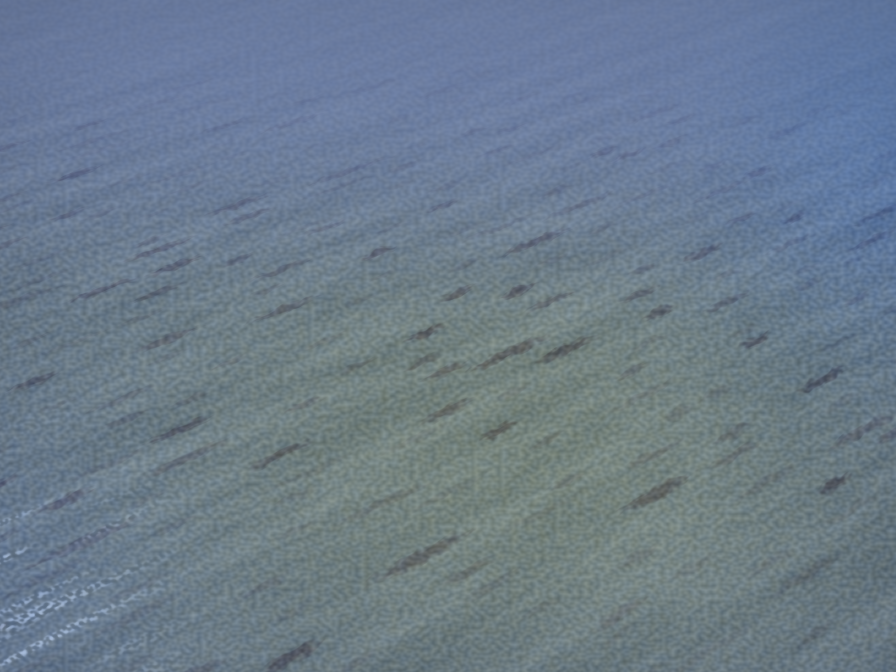
Write a Shadertoy shader that draws this texture.

```glsl
// Tilted beech board in cool light: short dark flecks along the grain, fading into soft blue distance.
#define HORIZON 2.0              // height of the vanishing line, in canvas heights
#define GRAIN_ANGLE 0.276        // direction of the grain on the board
#define FLECK_CELL vec2(0.105, 0.0165)
#define FLECK_SIZE vec2(0.025, 0.0023)
#define FLECK_DEPTH 0.95
#define STREAK_DEPTH 0.055
#define SPECKLE_DEPTH 0.095
#define SPECKLE_SCALE 145.0
#define GLINT_DEPTH 0.22

const vec3 WARM_WOOD = vec3(0.460, 0.515, 0.490);
const vec3 COOL_WOOD = vec3(0.410, 0.480, 0.555);
const vec3 HAZE_BLUE = vec3(0.432, 0.502, 0.650);
const vec3 DEEP_BLUE = vec3(0.360, 0.490, 0.690);
const vec3 FLECK_STAIN = vec3(0.105, 0.150, 0.135);

vec2 hash2(vec2 p) {
    vec3 h = fract(p.xyx * vec3(0.1031, 0.1030, 0.0973));
    h += dot(h, h.yzx + 33.33);
    return fract((h.xx + h.yz) * h.zy);
}

float cornerSlope(vec2 cell, vec2 offset) {
    float a = 6.2832 * hash2(cell).x;
    return dot(vec2(cos(a), sin(a)), offset);
}

float gradientNoise(vec2 p) {
    vec2 i = floor(p), f = p - i;
    vec2 w = f * f * f * (f * (f * 6.0 - 15.0) + 10.0);
    vec2 e = vec2(1.0, 0.0);
    return mix(mix(cornerSlope(i, f), cornerSlope(i + e, f - e), w.x),
               mix(cornerSlope(i + e.yx, f - e.yx), cornerSlope(i + e.xx, f - e.xx), w.x), w.y);
}

// Canvas point to board: x runs along the grain, y across it
vec2 boardPoint(vec2 p) {
    float depth = 1.0 / (HORIZON - p.y);
    vec2 q = vec2(p.x - 0.667, 1.0) * depth;
    float c = cos(GRAIN_ANGLE), s = sin(GRAIN_ANGLE);
    return vec2(c * q.x + s * q.y, c * q.y - s * q.x);
}

// Scattered tapered flecks with ragged edges
float flecks(vec2 g, float blur) {
    g.y += 0.0022 * gradientNoise(g * vec2(60.0, 130.0));
    float ragged = 0.55 * gradientNoise(g * vec2(150.0, 550.0));
    float row = floor(g.y / FLECK_CELL.y);
    float stain = 0.0;
    for (int j = -1; j <= 1; j++) {
        float r = row + float(j);
        float shift = hash2(vec2(r, 71.0)).x;
        float column = floor(g.x / FLECK_CELL.x - shift);
        for (int i = -1; i <= 1; i++) {
            vec2 id = vec2(column + float(i), r);
            vec2 jitter = hash2(id + 113.0) - 0.5;
            vec2 kind = hash2(id + 257.0);
            vec2 center = (id + vec2(shift, 0.0) + 0.5 + 0.65 * jitter) * FLECK_CELL;
            vec2 size = FLECK_SIZE * vec2(mix(0.55, 1.45, kind.x * kind.x), mix(0.75, 1.25, kind.y));
            float d = length((g - center) / size) + ragged;
            float strength = mix(0.22, 1.0, kind.y * kind.y);
            stain = max(stain, strength * (1.0 - smoothstep(0.95 - blur, 0.95 + blur, d)));
        }
    }
    return stain;
}

// Broad light: warm middle, blue haze above, deeper blue at the right
vec3 boardLight(vec2 p) {
    vec2 w = (p - vec2(0.78, 0.32)) / vec2(0.62, 0.40);
    vec3 col = mix(COOL_WOOD, WARM_WOOD, exp(-dot(w, w)));
    col = mix(col, HAZE_BLUE, smoothstep(0.48, 0.94, p.y));
    vec2 b = (p - vec2(1.36, 0.78)) / vec2(0.26, 0.30);
    col = mix(col, DEEP_BLUE, 0.75 * exp(-dot(b, b)));
    vec2 l = (p - vec2(0.0, 0.12)) / vec2(0.25, 0.25);
    col += vec3(0.005, 0.015, 0.055) * exp(-dot(l, l));
    vec2 v = (p - vec2(0.667, 0.5)) / vec2(0.667, 0.5);
    return col * (1.0 - 0.055 * dot(v * v, v * v));
}

void mainImage(out vec4 fragColor, in vec2 fragCoord) {
    vec2 p = fragCoord / iResolution.y;
    p.x += 0.667 - 0.5 * iResolution.x / iResolution.y;
    vec2 g = boardPoint(p);
    float nearness = 1.0 - smoothstep(0.5, 1.0, p.y);
    vec3 col = boardLight(p);

    // Grain bands, fine fibres and flecks
    float streak = gradientNoise(g * vec2(5.0, 65.0));
    float fibre = gradientNoise(g * vec2(22.0, 260.0));
    col += STREAK_DEPTH * mix(0.3, 1.0, nearness) * (streak + 0.6 * fibre * nearness);
    float blur = mix(0.85, 0.5, nearness);
    float fade = 1.0 - smoothstep(0.55, 0.97, p.y);
    col -= FLECK_DEPTH * FLECK_STAIN * flecks(g, blur) * mix(0.06, 1.0, fade);

    // Fine surface speckle with a trace of colour
    float speckle = gradientNoise(p * SPECKLE_SCALE * vec2(0.85, 1.1));
    float tint = gradientNoise(p * SPECKLE_SCALE * 0.5 + 37.0);
    col += SPECKLE_DEPTH * mix(0.25, 1.0, nearness) * speckle;
    col += vec3(0.020, 0.005, -0.030) * tint * mix(0.4, 1.0, nearness);

    // Pale broken glints along the grain at the near left
    float glintZone = (1.0 - smoothstep(0.0, 0.32, p.x)) * (1.0 - smoothstep(0.18, 0.42, p.y));
    float thread = smoothstep(0.08, 0.42, gradientNoise(g * vec2(9.0, 150.0) + 19.0));
    col += GLINT_DEPTH * glintZone * thread * smoothstep(-0.25, 0.4, speckle) * vec3(0.9, 0.95, 1.1);

    fragColor = vec4(clamp(col, 0.0, 1.0), 1.0);
}
```
